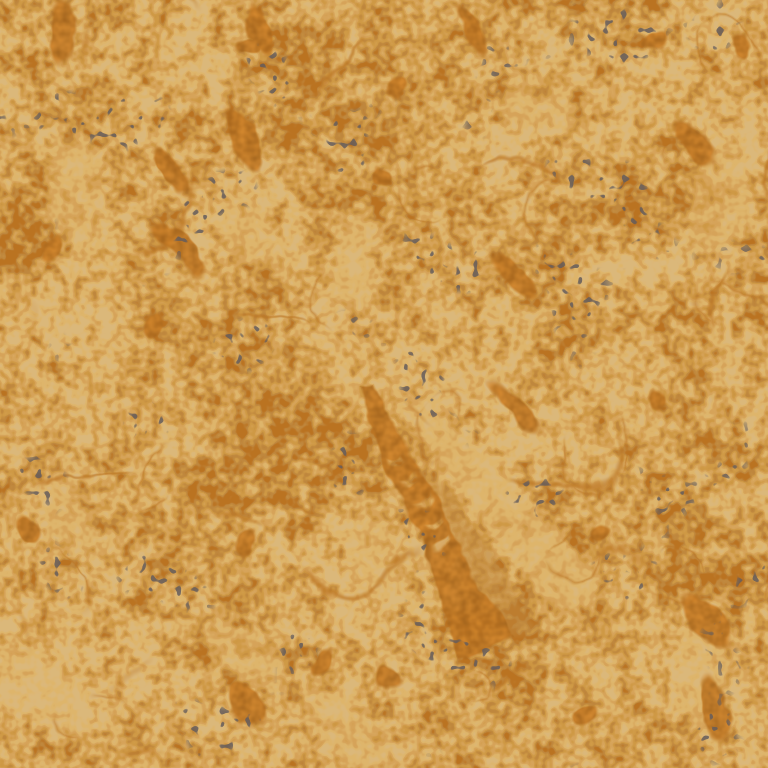
A WebGL 2 fragment shader for this texture:

```glsl
#version 300 es
precision highp float;

uniform vec2 u_resolution;
out vec4 fragColor;

const vec3 RUST = vec3(0.73, 0.45, 0.13);
const vec3 BROWN = vec3(0.75, 0.53, 0.24);
const vec3 OCHRE = vec3(0.81, 0.60, 0.27);
const vec3 SAND = vec3(0.84, 0.64, 0.35);
const vec3 STRAW = vec3(0.87, 0.71, 0.42);
const vec3 CREAM = vec3(0.86, 0.72, 0.48);
const vec3 SLATE = vec3(0.39, 0.36, 0.36);

const float TONE_GAIN = 4.4;      // spread of the ground tones
const float LEAN = -1.08;         // common direction of the fossils
const float EDGE = 0.0025;        // softness of fossil edges
const float VEIN_WIDTH = 0.012;
const vec2 CONE_TIP = vec2(0.475, 0.500);
const vec2 CONE_BASE = vec2(0.635, 0.155);
const vec2 CONE_HALF_WIDTH = vec2(0.008, 0.036);
const float CHAMBERS = 12.0;
const vec2 STREAK_START = vec2(0.555, 0.455);
const vec2 STREAK_END = vec2(0.735, 0.245);
const float STREAK_RADIUS = 0.038;

vec2 hash2(vec2 cell, float seed) {
    uvec2 v = uvec2(ivec2(cell)) * uvec2(1664525u, 22695477u) + uint(seed) * 747796405u;
    v.x += v.y * 1664525u;
    v.y += v.x * 1664525u;
    v ^= v >> 16u;
    v.x += v.y * 1664525u;
    v.y += v.x * 1664525u;
    v ^= v >> 16u;
    return vec2(v & 65535u) / 65535.0;
}

float corner(vec2 cell, vec2 offset) {
    float a = 6.2832 * hash2(cell, 1.0).x;
    return dot(vec2(cos(a), sin(a)), offset);
}

float gradientNoise(vec2 p) {
    vec2 i = floor(p), f = p - i;
    vec2 u = f * f * f * (f * (f * 6.0 - 15.0) + 10.0);
    vec2 e = vec2(1.0, 0.0);
    return mix(mix(corner(i, f), corner(i + e.xy, f - e.xy), u.x),
               mix(corner(i + e.yx, f - e.yx), corner(i + e.xx, f - e.xx), u.x), u.y);
}

// Signed distance to scattered leaning ellipses; halfSize is in cells
float scatter(vec2 p, float cells, float share, vec2 halfSize, float spread, float seed) {
    vec2 g = p * cells, home = floor(g);
    float d = 1.0;
    for (int y = -1; y <= 1; y++)
    for (int x = -1; x <= 1; x++) {
        vec2 cell = home + vec2(x, y);
        vec2 pick = hash2(cell, seed), shape = hash2(cell, seed + 1.0);
        if (pick.x > share) continue;
        vec2 q = g - cell - 0.2 - 0.6 * hash2(cell, seed + 2.0);
        float a = LEAN + spread * (pick.y - 0.5);
        q = vec2(dot(q, vec2(cos(a), sin(a))), dot(q, vec2(-sin(a), cos(a))));
        vec2 r = halfSize * mix(vec2(0.55), vec2(1.0), shape);
        d = min(d, (length(q / r) - 1.0) * min(r.x, r.y));
    }
    return d / cells;
}

float inside(float d, float soft) {
    return 1.0 - smoothstep(-soft, soft, d);
}

vec3 stoneRamp(float t) {
    vec3 c = mix(RUST, BROWN, smoothstep(0.02, 0.10, t));
    c = mix(c, OCHRE, smoothstep(0.10, 0.25, t));
    c = mix(c, SAND, smoothstep(0.25, 0.50, t));
    c = mix(c, STRAW, smoothstep(0.52, 0.78, t));
    return mix(c, CREAM, smoothstep(0.80, 0.95, t));
}

void main() {
    vec2 uv = gl_FragCoord.xy / u_resolution;
    float soft = max(EDGE, 1.0 / u_resolution.y);

    // Ragged coordinates for all outlines
    vec2 warp = vec2(gradientNoise(uv * 19.0), gradientNoise(uv * 19.0 + 37.0));
    vec2 fray = vec2(gradientNoise(uv * 70.0 + 11.0), gradientNoise(uv * 70.0 + 53.0));
    vec2 p = uv + 0.014 * warp + 0.004 * fray;

    // Ground tone from coarse clouds to fine grain
    float grain = 0.9 * gradientNoise(uv * 62.0 + 5.0) + 0.75 * gradientNoise(uv * 125.0 + 9.0);
    float tone = 0.45 * gradientNoise(p * 5.0 + 3.0) + 0.5 * gradientNoise(p * 13.0 + 17.0)
               + 0.65 * gradientNoise(p * 30.0 + 29.0) + grain;
    tone -= 0.4 * smoothstep(0.12, 0.42, gradientNoise(p * vec2(4.0, 6.5) + 61.0));

    // Pale patches and the long pale streak
    float pale = inside(scatter(p, 5.0, 0.4, vec2(0.42, 0.2), 1.6, 10.0), 0.009);
    vec2 along = STREAK_END - STREAK_START, fromStart = p - STREAK_START;
    float s = clamp(dot(fromStart, along) / dot(along, along), 0.0, 1.0);
    float streak = inside(length(fromStart - s * along) - STREAK_RADIUS * (0.6 + 0.4 * s), 0.009);
    pale = max(0.75 * pale, streak);
    tone = mix(tone, 0.3 + 0.55 * tone, pale);
    vec3 color = stoneRamp(1.0 / (1.0 + exp(-TONE_GAIN * tone)));

    // Broken shell outlines and hairline veins
    float shell = scatter(p, 6.0, 0.4, vec2(0.36, 0.24), 3.0, 20.0);
    float rim = inside(abs(shell) - 0.0012, soft) * smoothstep(-0.1, 0.2, gradientNoise(uv * 14.0 + 71.0));
    float vein = inside(abs(gradientNoise(p * 4.0 + 83.0)) - VEIN_WIDTH, 0.012)
               * smoothstep(0.08, 0.3, gradientNoise(uv * 7.0 + 91.0));
    color = mix(color, RUST, 0.6 * max(rim, vein));

    // Rust shards and small round grains
    float shards = inside(scatter(p, 7.0, 0.2, vec2(0.36, 0.14), 0.8, 30.0), soft);
    float rounds = inside(scatter(p, 11.0, 0.13, vec2(0.21, 0.18), 3.0, 40.0), soft);

    // Tapered chambered cone with a faded flank
    vec2 axis = CONE_BASE - CONE_TIP;
    float span = length(axis);
    axis /= span;
    vec2 q = vec2(dot(p - CONE_TIP, axis), dot(p - CONE_TIP, vec2(-axis.y, axis.x)));
    float a = q.x / span, halfWidth = mix(CONE_HALF_WIDTH.x, CONE_HALF_WIDTH.y, clamp(a, 0.0, 1.0));
    float ends = max(-q.x, q.x - span);
    float cone = inside(max(abs(q.y) - halfWidth, ends), soft);
    float flank = inside(max(abs(q.y - 1.3 * halfWidth) - 0.6 * halfWidth, ends), 0.006);
    float side = q.y / halfWidth;
    float ring = abs(fract(a * CHAMBERS + 0.35 * side * side) - 0.5);
    float chamber = inside(ring - 0.13, 0.08) * inside(abs(side - 0.1) - 0.55, 0.2)
                  * smoothstep(0.2, 0.3, a) * (1.0 - smoothstep(0.6, 0.72, a));
    color = mix(color, BROWN, 0.5 * flank * smoothstep(0.3, 0.5, a));
    float rust = max(max(shards, rounds), cone * (1.0 - 0.85 * chamber));
    color = mix(color, RUST * (1.0 + 0.16 * grain), 0.88 * rust);

    // Slate specks in loose clusters, denser toward the upper right
    float belt = exp(-pow((uv.x - 0.78) / 0.09, 2.0)) * smoothstep(0.45, 0.75, uv.y);
    float cluster = smoothstep(0.16, 0.34, gradientNoise(uv * 10.0 + 101.0) + 0.14 * belt);
    float speck = smoothstep(0.27, 0.43, gradientNoise(uv * 88.0 + 113.0)) * cluster;
    color = mix(color, SLATE, 0.85 * speck);

    fragColor = vec4(color, 1.0);
}
```
